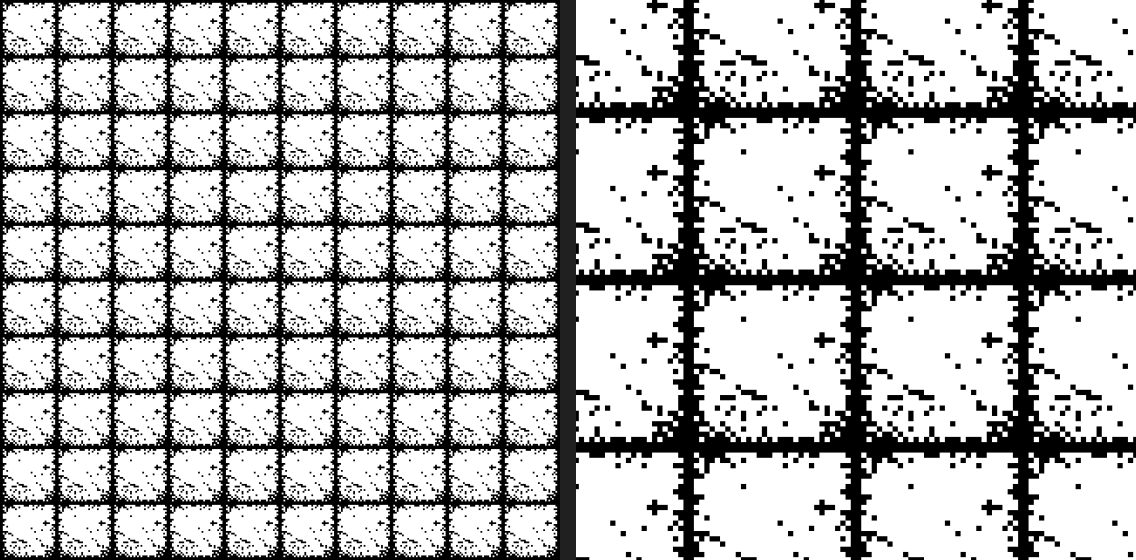
Left: the whole. Right: its middle third, enlarged.
Reproduce this pattern procedurally as a three.js fragment shader.

```glsl
varying vec2 vUv;

const float TILE_PITCH = 51.0 / 512.0;
const float CELLS = 32.0;
const vec3 PAPER = vec3(1.0);
const vec3 INK = vec3(0.0);

float hash(vec2 p) {
  vec3 q = fract(vec3(p.xyx) * 0.1031);
  q += dot(q, q.yzx + 33.33);
  return fract((q.x + q.y) * q.z);
}

// Soft spot of ink density, full at its centre
float spot(vec2 cell, vec2 centre, float radius) {
  vec2 d = (cell - centre) / radius;
  return exp(-dot(d, d));
}

// Density that fades away from a tile corner
float cornerWear(vec2 cell, vec2 corner, float reach) {
  return exp(-length(cell - corner) / reach);
}

// Short curved band of grains
float arcBand(vec2 cell, vec2 top, float halfWidth) {
  float dx = cell.x - top.x;
  float dy = cell.y - top.y + 0.1 * dx * dx;
  return step(abs(dx), halfWidth) * exp(-dy * dy);
}

// Chance of ink in one cell of the tile
float inkDensity(vec2 cell) {
  vec2 side = min(cell, CELLS - 1.0 - cell);
  float edge = min(side.x, side.y);
  if (edge < 0.5) return 1.0;

  // Ragged fringe along the grid lines, toothed at the bottom
  float density = 0.5 * exp(-0.9 * (edge - 1.0));
  if (cell.y < 1.5) density = mix(0.2, 0.95, mod(cell.x, 2.0));

  // Worn lower corners
  density += 0.85 * cornerWear(cell, vec2(30.0, 1.0), 4.0);
  density += 0.55 * cornerWear(cell, vec2(3.0, 1.0), 3.5);

  // Loose grains in the open field
  density += 0.6 * arcBand(cell, vec2(10.0, 10.0), 4.0);
  density += 0.25 * spot(cell, vec2(22.0, 8.0), 2.5);
  density += spot(cell, vec2(17.0, 17.0), 0.5);
  density += spot(cell, vec2(25.0, 20.0), 1.2);
  density += spot(cell, vec2(10.0, 24.0), 0.5);
  return density + 0.006;
}

float inkAt(vec2 gridCell) {
  vec2 cell = mod(gridCell, CELLS);
  return step(hash(cell + 7.0), inkDensity(cell));
}

// Blends the four cells around the nearest cell corner
float smoothInk(vec2 grid, vec2 width) {
  vec2 corner = floor(grid + 0.5);
  vec2 blend = clamp((grid - corner) / width + 0.5, 0.0, 1.0);
  float below = mix(inkAt(corner - 1.0), inkAt(corner + vec2(0.0, -1.0)), blend.x);
  float above = mix(inkAt(corner + vec2(-1.0, 0.0)), inkAt(corner), blend.x);
  return mix(below, above, blend.y);
}

void main() {
  // Ten tiles across and down, centred on the canvas
  vec2 grid = (vUv - 0.5) / TILE_PITCH * CELLS;
  float ink = smoothInk(grid, max(fwidth(grid), vec2(0.0001)));
  gl_FragColor = vec4(mix(PAPER, INK, ink), 1.0);
}
```
